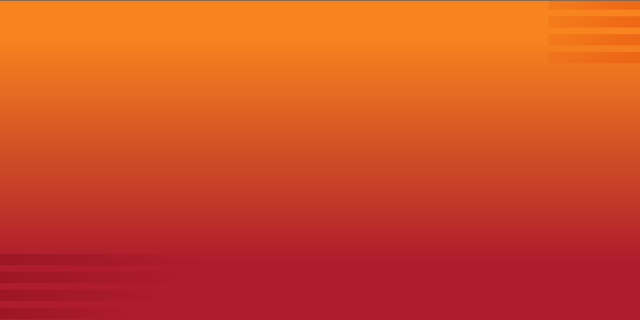
Reproduce this background procedurally as a WebGL 1 fragment shader.

```glsl
precision highp float;

uniform vec2 u_resolution;

#define ORANGE vec3(0.970, 0.518, 0.120)
#define CRIMSON vec3(0.682, 0.108, 0.176)
#define EMBER vec3(0.920, 0.365, 0.070)
#define MAROON vec3(0.600, 0.080, 0.130)
#define RIM vec3(0.480, 0.400, 0.320)
#define FADE_TOP 0.115
#define FADE_BOTTOM 0.825
#define BAR_PITCH 0.0560
#define BAR_HALF 0.0176
#define BAR_COUNT 4.0
#define RIGHT_EDGE 0.857
#define RIM_HEIGHT 0.0032

// Antialiased coverage of a signed distance, given the size of one pixel
float cover(float dist, float pixel) {
  return clamp(0.5 - dist / pixel, 0.0, 1.0);
}

// Index of the nearest bar, counted downward from the first centre
float barIndex(float y, float first) {
  return floor((y - first) / BAR_PITCH + 0.5);
}

// Coverage of a limited stack of horizontal bars
float bars(float y, float first, float pixel) {
  float index = clamp(barIndex(y, first), 0.0, BAR_COUNT - 1.0);
  return cover(abs(y - first - index * BAR_PITCH) - BAR_HALF, pixel);
}

void main() {
  vec2 pixel = 1.0 / u_resolution;
  vec2 uv = gl_FragCoord.xy * pixel;
  float depth = 1.0 - uv.y;

  // Vertical gradient, flat at both ends
  float blend = clamp((depth - FADE_TOP) / (FADE_BOTTOM - FADE_TOP), 0.0, 1.0);
  vec3 color = mix(ORANGE, CRIMSON, blend);

  // Upper right bars deepen toward the side
  float rightBars = bars(depth, 0.0125, pixel.y) * cover(RIGHT_EDGE - uv.x, pixel.x);
  color = mix(color, EMBER, rightBars * mix(0.28, 0.70, smoothstep(RIGHT_EDGE, 1.0, uv.x)));

  // Lower left bars dissolve inward, each shorter than the one above
  float row = clamp(barIndex(depth, 0.811), 0.0, BAR_COUNT - 1.0);
  float reach = 0.310 - 0.022 * row - 0.004 * row * row;
  float leftBars = bars(depth, 0.811, pixel.y) * clamp(1.0 - uv.x / reach, 0.0, 1.0);
  color = mix(color, MAROON, leftBars * 0.80);

  // Thin muted rim along the top
  color = mix(color, RIM, 0.85 * cover(depth - RIM_HEIGHT, pixel.y));

  gl_FragColor = vec4(color, 1.0);
}
```
